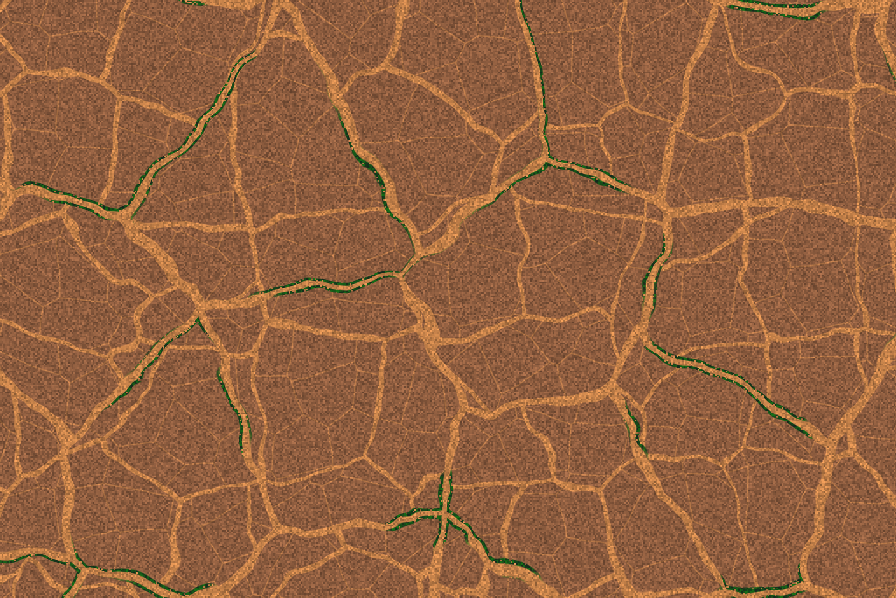
Give the GLSL for this texture, as a Shadertoy shader.

```glsl
#define PLATE_SCALE 2.7
#define BLOCK_SCALE 4.8
#define CHIP_SCALE 10.5
#define PLATE_WIDTH 0.0085
#define BLOCK_WIDTH 0.0046
#define CHIP_WIDTH 0.0011
#define GRAIN_SCALE 342.0
#define GRAIN_CONTRAST 0.30
#define MOSS_LEVEL 0.53

const vec3 CLAY = vec3(0.55, 0.36, 0.245);
const vec3 SAND = vec3(0.76, 0.50, 0.285);
const vec3 MOSS_DARK = vec3(0.08, 0.15, 0.11);
const vec3 MOSS_GREEN = vec3(0.09, 0.44, 0.09);

// Integer hash of a lattice point, giving two values in 0..1
vec2 hash2(vec2 cell) {
    uvec2 v = uvec2(ivec2(floor(cell)) + 32768);
    v = v * 1664525u + 1013904223u;
    v.x += v.y * 1664525u;
    v.y += v.x * 1664525u;
    v ^= v >> 16u;
    v.x += v.y * 1664525u;
    v.y += v.x * 1664525u;
    v ^= v >> 16u;
    return vec2(v & 65535u) / 65535.0;
}

vec2 noise2(vec2 p) {
    vec2 i = floor(p), f = fract(p);
    f = f * f * (3.0 - 2.0 * f);
    return mix(mix(hash2(i), hash2(i + vec2(1, 0)), f.x),
               mix(hash2(i + vec2(0, 1)), hash2(i + vec2(1, 1)), f.x), f.y);
}

// Voronoi: x is the distance to the nearest border, yz the cell id
vec3 cracks(vec2 p, float scale, vec2 salt) {
    p *= scale;
    vec2 base = floor(p), nearest = vec2(0), toNearest = vec2(0);
    float best = 1e3;
    for (int y = -1; y <= 1; y++)
    for (int x = -1; x <= 1; x++) {
        vec2 cell = base + vec2(x, y);
        vec2 r = cell + 0.1 + 0.8 * hash2(cell + salt) - p;
        if (dot(r, r) < best) {
            best = dot(r, r);
            nearest = cell;
            toNearest = r;
        }
    }
    float border = 1e3;
    for (int y = -2; y <= 2; y++)
    for (int x = -2; x <= 2; x++) {
        vec2 cell = nearest + vec2(x, y);
        vec2 r = cell + 0.1 + 0.8 * hash2(cell + salt) - p;
        vec2 across = r - toNearest;
        if (dot(across, across) > 1e-5)
            border = min(border, dot(0.5 * (r + toNearest), normalize(across)));
    }
    return vec3(border / scale, nearest + salt);
}

float line(float d, float halfWidth, float blur) {
    return 1.0 - smoothstep(halfWidth - blur, halfWidth + blur, d);
}

void mainImage(out vec4 fragColor, in vec2 fragCoord) {
    vec2 p = fragCoord / iResolution.y;
    float blur = 0.6 / iResolution.y;

    // Bend the larger cracks, keep the smallest nearly straight
    vec2 bend = 0.055 * (noise2(p * 6.0 + 40.0) - 0.5)
              + 0.027 * (noise2(p * 17.0 + 90.0) - 0.5)
              + 0.008 * (noise2(p * 45.0) - 0.5);
    vec2 q = p + bend;

    // Each level splits the cells of the level above it
    vec3 plate = cracks(q, PLATE_SCALE, vec2(17, 5));
    vec2 plateSalt = floor(900.0 * hash2(plate.yz));
    vec3 block = cracks(q, BLOCK_SCALE, plateSalt);
    vec2 blockSalt = floor(900.0 * hash2(block.yz + 300.0));
    vec3 chip = cracks(p + 0.25 * bend, CHIP_SCALE, blockSalt);

    // Sandy fill, varying in width
    float swell = noise2(p * 5.0 + 7.0).x;
    float plateWidth = PLATE_WIDTH * mix(0.75, 1.2, swell);
    float blockWidth = BLOCK_WIDTH * mix(0.55, 1.35, noise2(p * 4.0 + 60.0).y);
    float fill = max(line(plate.x, plateWidth, blur), line(block.x, blockWidth, blur));
    fill = max(fill, 0.65 * line(chip.x, CHIP_WIDTH, blur));
    vec3 color = mix(CLAY, SAND, fill);

    // Grain over clay and sand
    vec2 grainCell = floor(p * GRAIN_SCALE);
    vec2 grain = hash2(grainCell + 2000.0);
    color *= 1.0 + GRAIN_CONTRAST * (grain.x + grain.y - 1.0);

    // Ragged moss on stretches of the widest crack rims
    vec2 speck = hash2(grainCell + 5000.0);
    float patchiness = noise2(p * 7.0 + 25.0).x + 0.25 * (hash2(plate.yz + 70.0).x - 0.5);
    float growth = smoothstep(MOSS_LEVEL, MOSS_LEVEL + 0.14, patchiness);
    float rim = line(abs(plate.x - plateWidth + 0.0005), 0.0026 * growth, blur);
    float moss = rim * growth * step(speck.x, 0.85);
    color = mix(color, mix(MOSS_DARK, MOSS_GREEN, speck.y), moss);

    fragColor = vec4(color, 1.0);
}
```
